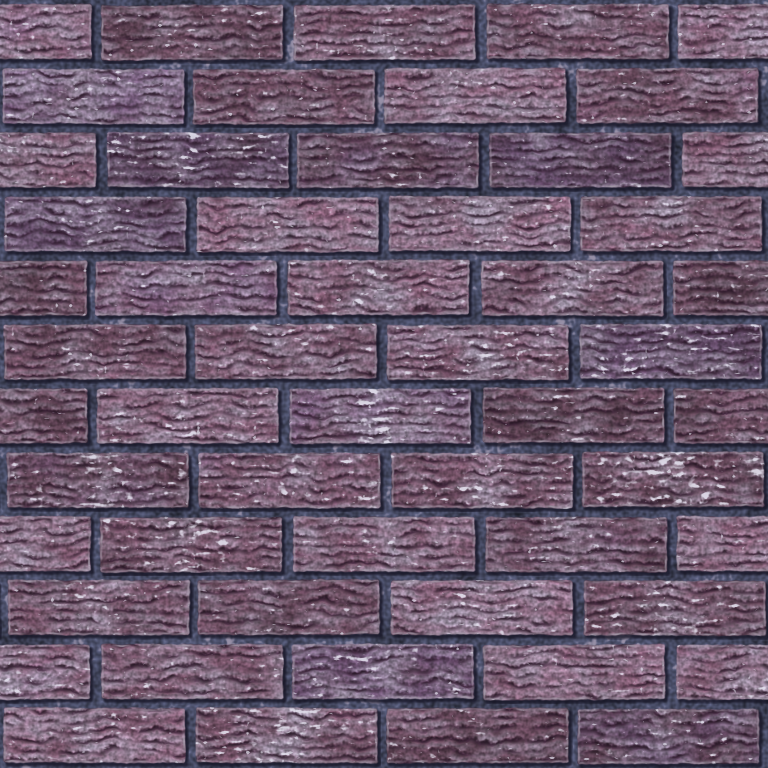
A Shadertoy shader for this texture:

```glsl
// Running-bond wall of weathered purple-red bricks in dark blue-grey mortar.
// Each brick is a rounded box with warped horizontal ridges, a pale worn rim
// and white salt flecks; all variation is seeded by the brick's wrapped index.

#define GRID vec2(4.0, 12.0)        // bricks across, courses down
#define ASPECT 3.0                  // cell width over cell height
#define HALF_SIZE vec2(1.42, 0.428) // brick half size, in course heights
#define RIDGES 6.0                  // ridges per course height
#define WARP 0.85                   // waviness of the ridges
#define SALT 0.9                    // strength of the white flecks
#define BRICK vec3(0.46, 0.325, 0.405)
#define PLUM vec3(0.36, 0.28, 0.40)
#define GROOVE vec3(0.17, 0.09, 0.16)
#define HAZE vec3(0.64, 0.60, 0.68)
#define CHALK vec3(0.88, 0.87, 0.92)
#define MORTAR vec3(0.27, 0.285, 0.38)

// Integer hash giving two values in 0..1
vec2 hash2(vec2 cell) {
    uvec2 q = uvec2(ivec2(cell)) * uvec2(1597334673u, 3812015801u);
    uint n = (q.x ^ q.y) * 1597334673u;
    n = (n ^ (n >> 15)) * 2246822519u;
    n ^= n >> 13;
    return vec2(n & 65535u, n >> 16) / 65535.0;
}

float cornerSlope(vec2 cell, vec2 offset) {
    float angle = 6.2832 * hash2(cell).x;
    return dot(vec2(cos(angle), sin(angle)), offset);
}

// Gradient noise, roughly -0.7..0.7
float noise(vec2 p) {
    vec2 i = floor(p), f = p - i;
    vec2 u = f * f * f * (f * (f * 6.0 - 15.0) + 10.0);
    vec2 e = vec2(0.0, 1.0);
    return mix(mix(cornerSlope(i, f), cornerSlope(i + e.yx, f - e.yx), u.x),
               mix(cornerSlope(i + e, f - e), cornerSlope(i + 1.0, f - 1.0), u.x), u.y);
}

float roundBox(vec2 p, vec2 halfSize, float radius) {
    vec2 q = abs(p) - halfSize + radius;
    return length(max(q, 0.0)) + min(max(q.x, q.y), 0.0) - radius;
}

vec3 mortarColor(vec2 p, float shadow) {
    float blotch = noise(p * 1.3) + 0.7 * noise(p * 6.0);
    float grain = noise(p * 15.0);
    vec3 color = MORTAR * (1.0 + 0.4 * blotch + 0.5 * grain);
    color = mix(color, HAZE, 0.8 * smoothstep(0.4, 0.8, blotch + 0.4 * grain));
    return mix(color, vec3(0.09, 0.085, 0.15), 0.8 * shadow);
}

vec3 brickColor(vec2 p, vec2 seed, float edge, vec2 tint, vec2 wear) {
    vec2 s = p + seed;
    float broad = noise(s * vec2(1.1, 1.7));
    float grain = noise(s * vec2(11.0, 15.0)) + 0.6 * noise(s * 23.0);

    // Base tone and bleached areas
    vec3 color = mix(BRICK, PLUM, 0.8 * smoothstep(0.65, 1.0, tint.x + 0.3 * broad));
    color *= 0.83 + 0.3 * tint.y + 0.3 * broad;
    float band = exp(-5.0 * p.x * p.x) * wear.y;
    float cloud = noise(s * vec2(1.6, 2.6) + 7.0) + 0.6 * noise(s * vec2(4.0, 8.0) + 5.0);
    float haze = clamp(0.03 + 0.3 * tint.y + 0.75 * cloud + 0.35 * band, 0.0, 0.85);
    color = mix(color, HAZE, haze);

    // Wavy ridges: shadowed groove with a lit ledge above it
    float bend = noise(s * vec2(1.8, 1.6)) + 0.4 * noise(s * vec2(5.0, 3.0) + 3.0);
    float t = fract(p.y * RIDGES + WARP * bend + 0.15 * grain + tint.x);
    float depth = smoothstep(-0.4, 0.35, noise(s * vec2(2.6, 5.0) + 19.0));
    float groove = 1.0 - smoothstep(0.0, 0.3, t) * (1.0 - smoothstep(0.7, 1.0, t));
    float ledge = smoothstep(0.15, 0.4, t) * (1.0 - smoothstep(0.4, 0.85, t));
    color = mix(color, GROOVE, groove * (0.15 + 0.65 * depth));
    color = mix(color, HAZE, 0.4 * ledge * depth);
    color *= 1.0 + 0.42 * grain;

    // Pale, broken, thin rim
    float rim = 1.0 - smoothstep(0.0, 0.032, abs(edge + 0.02));
    color = mix(color, HAZE * vec3(1.0, 1.0, 0.97), rim * clamp(0.4 + 1.2 * noise(s * 5.0), 0.0, 0.9));

    // Salt: streaks along the ledges, heavy on a few bricks, plus stray specks
    float heavy = pow(wear.x, 4.0);
    float patchy = noise(s * vec2(1.4, 2.2) + 31.0) + 0.6 * band;
    float fleck = noise(s * vec2(5.0, 12.0) + 11.0) + 0.3 * grain + 0.2 * ledge;
    float limit = 0.54 - 0.28 * heavy - 0.35 * patchy;
    float salt = smoothstep(limit, limit + 0.38, fleck) * (1.0 - 0.6 * groove);
    float speck = smoothstep(0.42, 0.6, noise(s * vec2(9.0, 13.0) + 53.0) + 0.1 * patchy);
    return mix(color, CHALK, SALT * max(salt, 0.8 * speck));
}

void mainImage(out vec4 fragColor, in vec2 fragCoord) {
    vec2 grid = fragCoord / iResolution.xy * GRID;
    vec2 wall = grid * vec2(ASPECT, 1.0);
    float pixel = GRID.y / iResolution.y;

    // Running bond with a slight drift per course
    float row = floor(grid.y);
    grid.x += 0.5 * mod(row, 2.0) + 0.06 * (hash2(vec2(row, 71.0)).x - 0.5);
    vec2 id = vec2(mod(floor(grid.x), GRID.x), row);
    vec2 tint = hash2(id + 13.0), wear = hash2(id + 47.0), place = hash2(id + 89.0) - 0.5;

    // Brick outline: small shift, tilt and chipped edges
    vec2 p = (fract(grid) - 0.5) * vec2(ASPECT, 1.0) - place * vec2(0.05, 0.025);
    p.y += 0.012 * place.x * p.x;
    vec2 seed = id * vec2(7.0, 5.0) + 40.0;
    float chip = 0.02 * noise((p + seed) * 3.0) + 0.014 * noise((p + seed) * 11.0);
    float edge = roundBox(p, HALF_SIZE, 0.035) + chip;
    float shadowEdge = roundBox(p + vec2(-0.04, 0.045), HALF_SIZE, 0.035) + chip;

    float shadow = 1.0 - smoothstep(-0.02, 0.04, shadowEdge);
    float cover = 1.0 - smoothstep(-pixel, pixel, edge);
    vec3 color = mix(mortarColor(wall, shadow), brickColor(p, seed, edge, tint, wear), cover);
    fragColor = vec4(clamp(color, 0.0, 1.0), 1.0);
}
```
